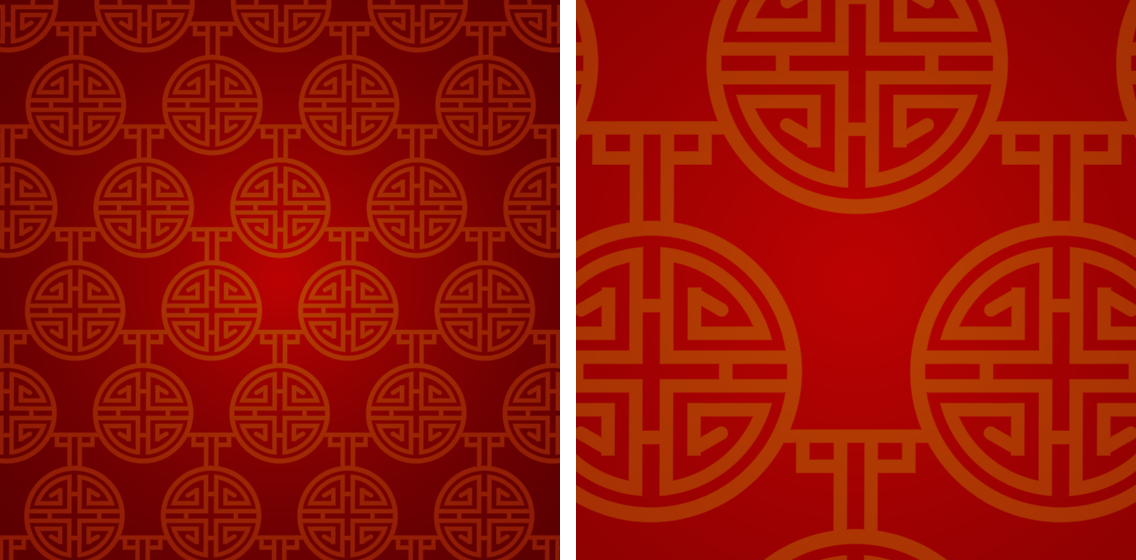
Left: the whole. Right: its middle third, enlarged.
Write a Shadertoy shader that draws this pattern.

```glsl
// Staggered round lattice medallions hung from brackets, orange on a red radial glow.

// Lengths as fractions of the canvas
const float RADIUS = 0.0853;                  // centre line of a medallion ring
const vec2 ANCHOR = vec2(0.5007, 0.629);      // centre of one medallion
const float SLANT = 0.0035;                   // slight lean of the columns

// Lengths in ring radii
const vec2 SPACING = vec2(2.859, 2.151);
const float HALF_LINE = 0.047;
const float HALF_RING = 0.052;
const float GAP = 0.107;                      // axis to the nearest line

// Straight stroke along an axis, with square ends
float bar(vec2 p, vec2 a, vec2 b) {
    vec2 d = abs(p - 0.5 * (a + b)) - 0.5 * abs(b - a) - HALF_LINE;
    return length(max(d, 0.0)) + min(max(d.x, d.y), 0.0);
}

// Slanted stroke with round ends
float slantedStroke(vec2 p, vec2 a, vec2 b) {
    vec2 ap = p - a, ab = b - a;
    float t = clamp(dot(ap, ab) / dot(ab, ab), 0.0, 1.0);
    return length(ap - ab * t) - HALF_LINE;
}

// Arc about the origin, kept above and right of a corner
float clippedArc(vec2 p, float radius, vec2 corner) {
    vec2 outside = corner - p - HALF_LINE;
    return max(abs(length(p) - radius) - HALF_LINE, max(outside.x, outside.y));
}

// Inward spiral filling one quarter of the ring
float spiral(vec2 q) {
    vec2 turn = vec2(0.30, 0.267);
    vec2 tip = vec2(turn.x, 0.54);
    float d = bar(q, vec2(GAP, 0.10), vec2(0.95, 0.10));
    d = min(d, bar(q, vec2(GAP, 0.10), vec2(GAP, 0.81)));
    d = min(d, clippedArc(q, 0.824, vec2(GAP, turn.y)));
    d = min(d, bar(q, turn, vec2(0.75, turn.y)));
    d = min(d, bar(q, turn, tip));
    return min(d, slantedStroke(q, tip, vec2(0.49, 0.43)));
}

// Ring, four mirrored spirals and the short links across the gaps
float medallion(vec2 p) {
    vec2 q = abs(p);
    float d = abs(length(p) - 1.0) - HALF_RING;
    d = min(d, spiral(q));
    d = min(d, bar(q, vec2(0.0, 0.46), vec2(GAP, 0.46)));
    return min(d, bar(q, vec2(0.52, 0.0), vec2(0.52, 0.10)));
}

// Double stem, crossbar and two small boxes above the ring
float hanger(vec2 p) {
    vec2 q = vec2(abs(p.x), p.y);
    float top = 1.70, bottom = 1.49, side = 0.37;
    float d = bar(q, vec2(0.0, top), vec2(0.47, top));
    d = min(d, bar(q, vec2(GAP, 1.0), vec2(GAP, top)));
    d = min(d, bar(q, vec2(side, bottom), vec2(side, top)));
    return min(d, bar(q, vec2(GAP, bottom), vec2(side, bottom)));
}

// Nearest motif among this row and its neighbours; odd rows shift half a step
float lattice(vec2 p) {
    float nearestRow = round(p.y / SPACING.y);
    float d = 1e3;
    for (int i = -1; i <= 1; i++) {
        float row = nearestRow + float(i);
        float x = p.x / SPACING.x + 0.5 * mod(row, 2.0);
        vec2 local = vec2((fract(x + 0.5) - 0.5) * SPACING.x, p.y - row * SPACING.y);
        d = min(d, min(medallion(local), hanger(local)));
    }
    return d;
}

void mainImage(out vec4 fragColor, in vec2 fragCoord) {
    vec2 uv = fragCoord / iResolution.y;
    vec2 centre = vec2(0.5 * iResolution.x / iResolution.y, 0.5);

    // Glow fading from the middle to the corners
    float glow = pow(max(1.0 - length(uv - centre) / 0.71, 0.0), 1.6);
    vec3 ground = mix(vec3(0.36, 0.0, 0.008), vec3(0.74, 0.008, 0.008), glow);
    vec3 line = mix(vec3(0.55, 0.10, 0.02), vec3(0.73, 0.26, 0.01), glow);

    // Lattice with a soft edge about one and a half pixels wide
    vec2 p = uv - ANCHOR;
    p.x -= SLANT * p.y;
    float edge = 1.5 / (iResolution.y * RADIUS);
    float ink = clamp(0.5 - lattice(p / RADIUS) / edge, 0.0, 1.0);

    fragColor = vec4(mix(ground, line, ink), 1.0);
}
```
